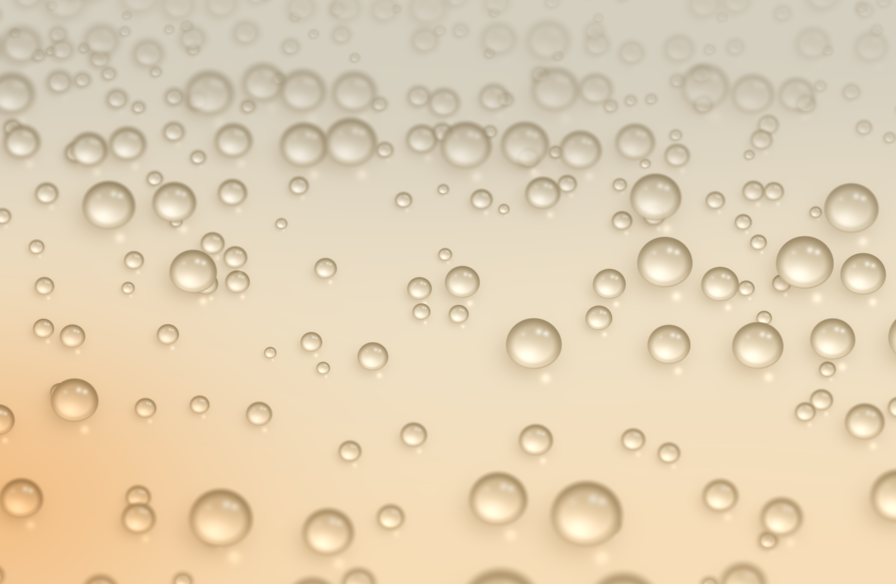
Reproduce this texture procedurally as a Shadertoy shader.

```glsl
const vec3 GREY = vec3(0.835, 0.812, 0.750);
const vec3 CREAM = vec3(0.935, 0.880, 0.775);
const vec3 WARM = vec3(0.970, 0.870, 0.720);
const vec3 AMBER = vec3(0.950, 0.735, 0.500);
const vec3 SHADOW = vec3(0.66, 0.58, 0.46);
const vec3 TINT = vec3(0.85, 1.0, 1.35);   // dark tones turn browner
const float HORIZON = 1.6;                 // height where rows would converge
const float CELL = 0.112;                  // spacing of the large drops
const float BIG_SHARE = 0.84;
const float SMALL_SHARE = 0.24;
const float FOCUS = 0.46;                  // height of the sharpest band

vec3 hash3(vec2 p) {
    vec3 q = fract(p.xyx * vec3(0.1031, 0.1030, 0.0973));
    q += dot(q, q.yxz + 33.33);
    return fract((q.xxy + q.yzz) * q.zyx);
}

// Round glint that widens and dims when out of focus
float glint(vec2 q, vec2 centre, float size, float soft) {
    float wide = size + 0.35 * soft;
    vec2 e = (q - centre) / wide;
    return size * size / (wide * wide) * exp(-dot(e, e));
}

vec3 background(vec2 p) {
    float wave = 0.03 * sin(2.3 * p.x + 1.0) + 0.015 * sin(5.1 * p.x - 4.0 * p.y);
    float y = p.y + wave + 0.04 * (p.x - 0.75);
    vec3 col = mix(WARM, CREAM, smoothstep(0.0, 0.5, y));
    col = mix(col, GREY, smoothstep(0.42, 0.95, y));
    vec2 e = (p - vec2(-0.05, 0.14)) / vec2(0.42, 0.30);
    return mix(col, AMBER, 0.85 * exp(-dot(e, e)));
}

// q is the position relative to the drop, in radii
vec3 paintDrop(vec3 col, vec3 base, vec2 q, float soft, float fade) {
    vec2 e = (q - vec2(-0.22, -0.30)) * vec2(0.85, 1.0);
    col *= mix(vec3(1.0), SHADOW, 0.48 * fade * exp(-1.8 * dot(e, e)));
    col += 0.14 * fade * glint(q, vec2(0.42, -1.18), 0.16, soft);

    q.y *= q.y < 0.0 ? 1.16 : 1.04;
    float d = length(q);
    float cover = 1.0 - smoothstep(1.0 - soft, 1.0 + soft, d);

    // Refracted light: dark crown, bright pool at the lower left
    float up = 0.5 + 0.5 * dot(q, vec2(0.26, 0.96));
    float tone = mix(1.04, 0.82, smoothstep(0.15, 0.95, up));
    tone *= 1.0 - 0.24 * smoothstep(0.62, 1.0, d);
    tone += 0.13 * glint(q, vec2(-0.22, -0.42), 0.45, 0.0);
    vec3 body = base * pow(vec3(tone), TINT);

    // Window reflections and thin lower lip
    float shine = glint(q, vec2(0.18, 0.50), 0.10, soft)
                + glint(q, vec2(0.44, 0.42), 0.09, soft)
                + 0.5 * glint(q, vec2(-0.38, 0.40), 0.07, soft);
    body = mix(body, vec3(1.0, 0.99, 0.96), min(0.9 * shine, 1.0));
    float lip = glint(vec2(d, 0.0), vec2(0.90, 0.0), 0.05, soft);
    body += 0.12 * lip * smoothstep(-0.2, -0.8, q.y);
    return mix(col, body, cover * fade);
}

// One layer of perspective rows, each split into cells holding a drop
vec3 paintLayer(vec3 col, vec3 base, vec2 p, float cell, float share,
                vec2 sizes, float seed, float pixel) {
    float row0 = floor(-log(HORIZON - p.y) / cell);
    for (int j = 1; j >= -1; j--) {
        float row = row0 + float(j);
        float scale = exp(-(row + 0.5) * cell);
        float width = cell * scale;
        float shift = hash3(vec2(row + 80.0, seed)).x;
        float column0 = floor(p.x / width + shift);
        for (int i = -1; i <= 1; i++) {
            float column = column0 + float(i);
            vec2 id = vec2(column + 17.0, row + 60.0) + seed * 31.0;
            vec3 h = hash3(id);
            vec3 g = hash3(id + 143.0);
            if (g.x > share) continue;
            float ratio = mix(sizes.x, sizes.y, pow(h.z, 1.2));
            float radius = ratio * cell * pow(scale, 0.65);
            vec2 jitter = (h.xy - 0.5) * max(0.1, 1.0 - 1.7 * ratio);
            vec2 centre = vec2((column + 0.5 - shift + jitter.x) * width,
                               HORIZON - scale + jitter.y * width);
            float away = centre.y - FOCUS - 0.06 * (centre.x - 0.75);
            float blur = 0.0016 + (away > 0.0 ? 0.055 : 0.045) * away * away;
            float soft = clamp(max(blur, pixel) / radius, 0.03, 0.85);
            float far = centre.y + 0.10 * (centre.x - 0.75);
            float fade = mix(1.0, 0.22, smoothstep(0.62, 1.02, far));
            col = paintDrop(col, base, (p - centre) / radius, soft, fade);
        }
    }
    return col;
}

void mainImage(out vec4 fragColor, in vec2 fragCoord) {
    vec2 p = fragCoord / iResolution.y;
    float pixel = 0.8 / iResolution.y;
    vec3 base = background(p);
    vec3 col = paintLayer(base, base, p, CELL * 0.5, SMALL_SHARE,
                          vec2(0.16, 0.36), 1.0, pixel);
    col = paintLayer(col, base, p, CELL, BIG_SHARE,
                     vec2(0.13, 0.45), 2.0, pixel);
    fragColor = vec4(clamp(col, 0.0, 1.0), 1.0);
}
```
